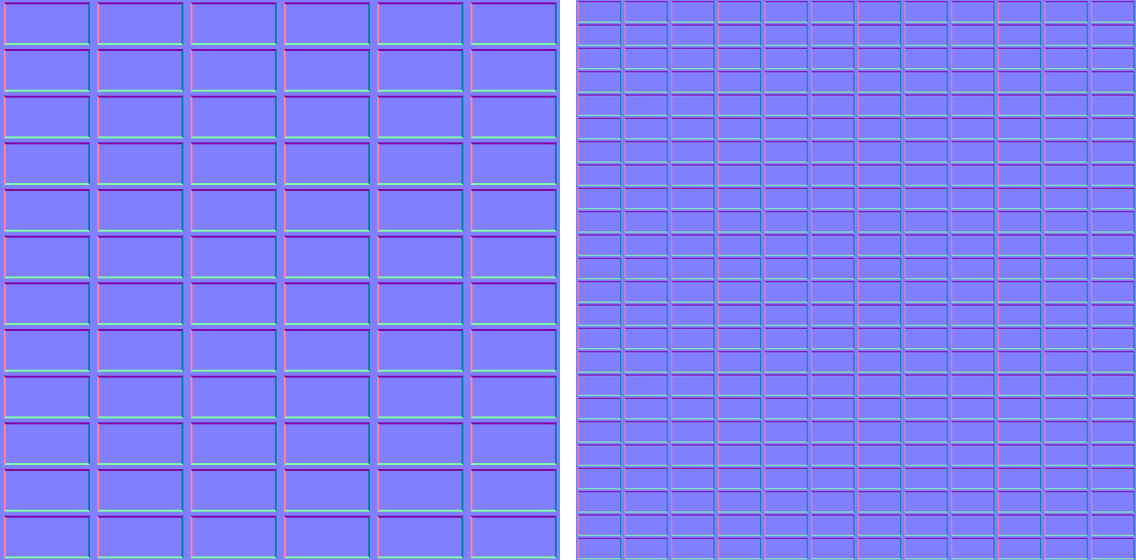
Left, the tile; right, the same tile 2 across and 2 down.
A Shadertoy shader for this texture map:

```glsl
// Normal map of a 6 by 12 grid of flat rectangular panels with narrow mitred bevels.

// Antialiased step: 0 below zero, 1 above, over one pixel.
float coverage(float dist, float pixel) {
    return clamp(dist / pixel + 0.5, 0.0, 1.0);
}

void mainImage(out vec4 fragColor, in vec2 fragCoord) {
    // Each cell is 128 by 64 units; the canvas spans 768 units.
    vec2 uv = fragCoord / iResolution.xy;
    vec2 cell = fract(uv * vec2(6.0, 12.0)) * vec2(128.0, 64.0);
    float pixel = 768.0 / min(iResolution.x, iResolution.y);

    // Distance inwards from the panel edges.
    vec2 fromCentre = cell - vec2(64.4, 31.5);
    vec2 inset = vec2(59.1, 29.2) - abs(fromCentre);
    float edge = min(inset.x, inset.y);

    // Bevel band between the outer outline and the flat panel top.
    float bevel = coverage(edge, pixel) - coverage(edge - 2.6, pixel);

    // Slopes face inwards; corners are joined along the diagonal.
    vec2 inward = -sign(fromCentre);
    float mitre = coverage((inset.x - inset.y) * 0.7071, pixel);
    vec2 slope = mix(vec2(inward.x, 0.0), vec2(0.0, inward.y), mitre);

    // Encode the direction as a colour.
    vec3 flatColour = vec3(0.5, 0.5, 1.0);
    vec3 bevelColour = vec3(0.5 + 0.5 * slope, 0.63);
    fragColor = vec4(mix(flatColour, bevelColour, bevel), 1.0);
}
```
